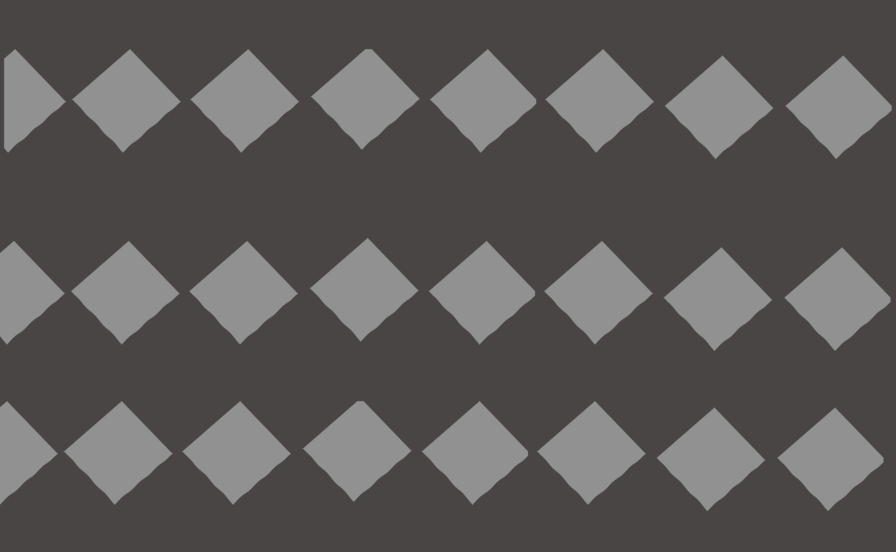
Reproduce this pattern procedurally as a Shadertoy shader.

```glsl
// Signed distance to a slightly skewed diamond; y points down.
float diamond(vec2 q) {
    mat2 halfDiagonals = mat2(0.465, 0.01, 0.03, -0.44);
    vec2 s = abs(inverse(halfDiagonals) * q);
    return (s.x + s.y - 1.0) * 0.32;
}

void mainImage(out vec4 fragColor, in vec2 fragCoord) {
    vec2 p = vec2(fragCoord.x, iResolution.y - fragCoord.y) / iResolution.xy * vec2(7.68, 4.72);
    float pixel = 7.68 / iResolution.x;

    // Row origins, and the uneven spacing shared by every row
    vec2 rowOrigin[3] = vec2[3](vec2(0.10, 0.86), vec2(0.09, 2.50), vec2(0.03, 3.87));
    float shiftX[8] = float[8](0.0, -0.03, -0.03, -0.01, -0.005, -0.03, -0.02, 0.0);
    float shiftY[8] = float[8](0.0, 0.0, 0.0, -0.025, 0.0, 0.0, 0.055, 0.055);

    float dist = 1e3;
    for (int row = 0; row < 3; row++) {
        float rowDist = 1e3;
        for (int col = 0; col < 8; col++) {
            vec2 center = rowOrigin[row] + vec2(1.014 * float(col) + shiftX[col], shiftY[col]);
            vec2 q = p - center;
            float d = diamond(q);

            // Faint ripple on the lower edges
            d += 0.004 * sin(q.x * 42.0) * smoothstep(0.0, 0.1, q.y);

            // Blunted right corners
            if (col == 4 || col == 7) d = max(d, q.x - 0.445);
            rowDist = min(rowDist, d);
        }
        // Trimmed tops in the outer rows, trimmed left side in the first
        if (row != 1) rowDist = max(rowDist, rowOrigin[row].y - 0.44 - p.y);
        if (row == 0) rowDist = max(rowDist, 0.035 - p.x);
        dist = min(dist, rowDist);
    }

    vec3 ground = vec3(0.29, 0.27, 0.27);
    vec3 gray = vec3(0.57);
    float cover = 1.0 - smoothstep(-0.8 * pixel, 0.8 * pixel, dist);
    fragColor = vec4(mix(ground, gray, cover), 1.0);
}
```
